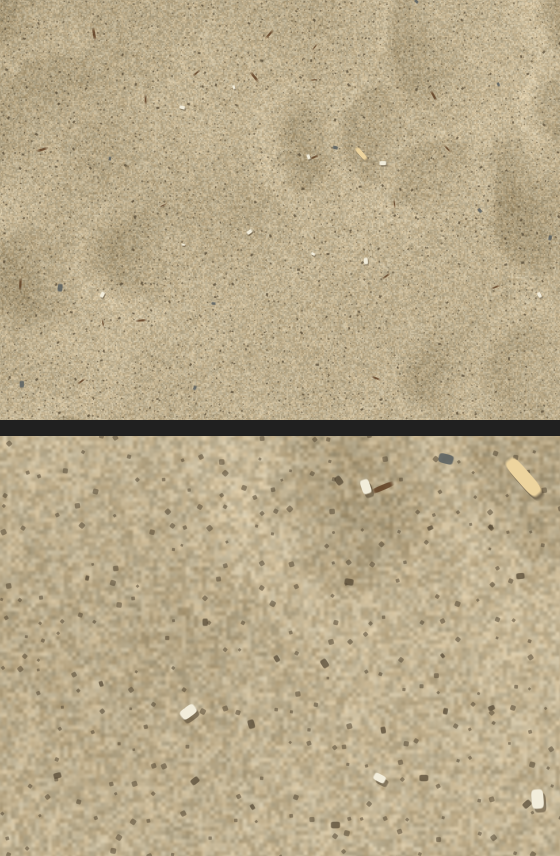
Top: the whole. Bottom: its middle third, enlarged.
Reproduce this texture procedurally as a WebGL 1 fragment shader.

```glsl
precision highp float;
// Dry beach sand seen from above: soft trodden hollows with one crisp shaded rim,
// fine grain, dark specks and a sparse litter of twigs, pebbles and shell chips.
// Hollows and litter are jittered grid cells; grain and mottling are value noise.
uniform vec2 u_resolution;

const vec3 SAND = vec3(0.747, 0.688, 0.562);
const vec3 SPECK = vec3(0.34, 0.29, 0.21);
const vec3 TWIG = vec3(0.38, 0.25, 0.14);
const vec3 PEBBLE = vec3(0.34, 0.37, 0.38);
const vec3 SHELL = vec3(0.95, 0.93, 0.86);
const vec3 STRAW = vec3(0.93, 0.83, 0.62);

float hash(vec2 p) {
  vec3 q = fract(p.xyx * 0.1031);
  q += dot(q, q.yzx + 33.33);
  return fract((q.x + q.y) * q.z);
}

vec2 hash2(vec2 p) {
  return vec2(hash(p), hash(p + 57.3));
}

float noise(vec2 p) {
  vec2 i = floor(p), f = fract(p);
  f = f * f * (3.0 - 2.0 * f);
  float low = mix(hash(i), hash(i + vec2(1.0, 0.0)), f.x);
  float high = mix(hash(i + vec2(0.0, 1.0)), hash(i + 1.0), f.x);
  return mix(low, high, f.y);
}

float fbm(vec2 p) {
  float sum = 0.0, weight = 0.5;
  for (int i = 0; i < 4; i++) {
    sum += weight * noise(p);
    p = p * 2.03 + 11.7;
    weight *= 0.5;
  }
  return sum;
}

vec2 rotate(vec2 p, float angle) {
  float c = cos(angle), s = sin(angle);
  return vec2(c * p.x + s * p.y, c * p.y - s * p.x);
}

// Coverage of a rounded block with the given half size
float block(vec2 p, vec2 halfSize, float blur) {
  vec2 q = p / halfSize;
  q *= q;
  float d = (sqrt(length(q)) - 1.0) * min(halfSize.x, halfSize.y);
  return 1.0 - smoothstep(-blur, blur, d);
}

// Coverage of randomly turned blocks, at most one per grid cell
float scatter(vec2 p, float cells, float density, vec2 halfSize, float seed, float blur) {
  vec2 grid = p * cells;
  vec2 id = floor(grid) + seed;
  vec2 centre = 0.2 + 0.6 * hash2(id);
  vec2 q = rotate((fract(grid) - centre) / cells, 6.28 * hash(id + 3.7));
  vec2 size = halfSize * mix(0.6, 1.4, hash(id + 8.1));
  return step(hash(id + 21.9), density) * block(q, size, blur);
}

// Hollows: x is the shade inside the left rim, y the light on the rim itself
vec2 hollows(vec2 p, float cells, float seed) {
  vec2 result = vec2(0.0);
  vec2 base = floor(p * cells);
  for (int j = -1; j <= 1; j++) {
    for (int i = -1; i <= 1; i++) {
      vec2 cell = base + vec2(float(i), float(j));
      vec2 id = cell + seed;
      vec2 q = p * cells - cell - 0.15 - 0.7 * hash2(id);
      q = rotate(q, mix(-0.9, 0.5, hash(id + 4.3)));
      q /= mix(vec2(0.24, 0.36), vec2(0.46, 0.62), hash2(id + 9.2));
      float r = length(q);
      float soft = mix(0.08, 0.5, hash(id + 13.6));
      float present = step(hash(id + 17.4), 0.75) * mix(0.55, 1.0, hash(id + 31.0));
      float shade = (1.0 - smoothstep(1.0 - soft, 1.0 + 0.4 * soft, r))
                  * (1.0 - smoothstep(-0.6, 0.75, q.x));
      float rim = exp(-16.0 * (r - 1.25) * (r - 1.25)) * smoothstep(0.3, -0.8, q.x);
      result = max(result, present * vec2(shade, rim));
    }
  }
  return result;
}

void main() {
  vec2 p = gl_FragCoord.xy / u_resolution.y;
  float blur = 0.7 / u_resolution.y;

  // Relief: warped hollows over broad mottling
  vec2 warp = vec2(fbm(p * 5.0), fbm(p * 5.0 + 40.0)) - 0.47;
  vec2 relief = hollows(p + 0.16 * warp, 3.4, 12.0);
  float tone = 0.032 * relief.y - 0.082 * relief.x;
  tone += 0.11 * (fbm(p * 4.0 + 7.0) - 0.47);

  // Grain: fine and coarse brightness, with a slight warm and cool drift
  tone += 0.15 * (noise(p * 310.0) - 0.5) + 0.07 * (noise(p * 150.0 + 5.0) - 0.5);
  float drift = 0.03 * (noise(p * 230.0 + 90.0) - 0.5);
  vec3 colour = SAND + tone + vec3(drift, 0.0, -drift);

  // Dark specks, from dust to small crumbs
  colour = mix(colour, SPECK, 0.55 * scatter(p, 70.0, 0.35, vec2(0.0016), 5.0, blur));
  colour = mix(colour, SPECK, 0.75 * scatter(p, 26.0, 0.28, vec2(0.0026, 0.0019), 71.0, blur));

  // Litter: twigs, pebbles, and shell chips with a small shadow
  colour = mix(colour, TWIG, 0.85 * scatter(p, 7.0, 0.32, vec2(0.0085, 0.0022), 33.0, blur));
  colour = mix(colour, PEBBLE, 0.85 * scatter(p, 5.5, 0.2, vec2(0.0065, 0.0042), 64.0, blur));
  vec2 shadow = vec2(-0.002, 0.003);
  vec2 chip = vec2(0.0058, 0.0036);
  colour = mix(colour, SPECK, 0.6 * scatter(p + shadow, 6.0, 0.24, chip, 18.0, blur));
  colour = mix(colour, SHELL, scatter(p, 6.0, 0.24, chip, 18.0, blur));

  // One larger piece of straw
  vec2 q = p - vec2(0.86, 0.634);
  vec2 straw = vec2(0.018, 0.0055);
  colour = mix(colour, SPECK, 0.6 * block(rotate(q + shadow, -0.85), straw, blur));
  colour = mix(colour, STRAW, block(rotate(q, -0.85), straw, blur));

  gl_FragColor = vec4(colour, 1.0);
}
```
